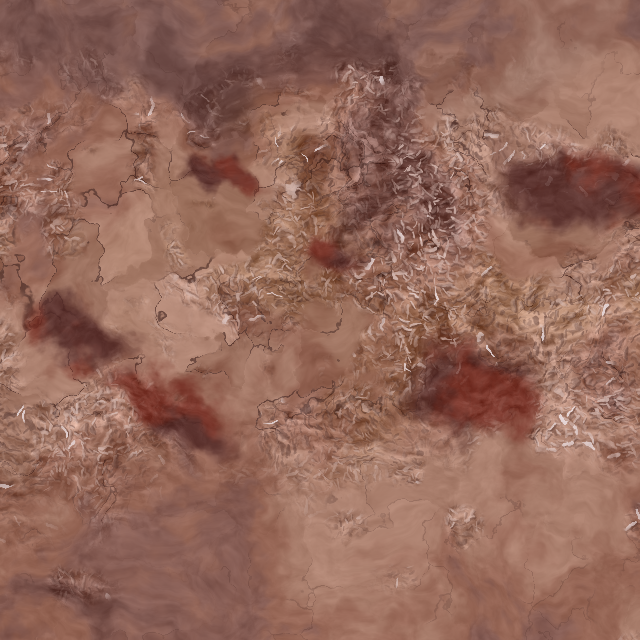
This texture is drawn by a WebGL 2 fragment shader. Its source:

```glsl
#version 300 es
precision highp float;

uniform vec2 u_resolution;
out vec4 fragColor;

const vec3 DEEP = vec3(0.43, 0.28, 0.255);
const vec3 SHADE = vec3(0.525, 0.36, 0.325);
const vec3 CLAY = vec3(0.59, 0.40, 0.335);
const vec3 PALE = vec3(0.67, 0.50, 0.43);
const vec3 GLINT = vec3(0.84, 0.73, 0.70);
const vec3 OCHRE = vec3(0.58, 0.40, 0.25);
const vec3 CRACK = vec3(0.31, 0.19, 0.17);
const vec3 RED = vec3(0.46, 0.18, 0.14);
const vec3 DARK_RED = vec3(0.33, 0.17, 0.16);
const int STAIN_COUNT = 6;
const vec2 STAIN_RADII = vec2(0.11, 0.066);
const float PLATE_FREQ = 10.0;
const vec2 FRAGMENT_FREQ = vec2(24.0, 33.0);
const float COARSE_SHARDS = 66.0;
const float FINE_SHARDS = 112.0;

vec2 hash2(vec2 p) {
  vec3 q = fract(p.xyx * vec3(0.1031, 0.1030, 0.0973));
  q += dot(q, q.yzx + 33.33);
  return fract((q.xx + q.yz) * q.zy);
}

float noise(vec2 p) {
  vec2 i = floor(p), f = fract(p);
  f = f * f * (3.0 - 2.0 * f);
  float low = mix(hash2(i).x, hash2(i + vec2(1, 0)).x, f.x);
  float high = mix(hash2(i + vec2(0, 1)).x, hash2(i + vec2(1, 1)).x, f.x);
  return mix(low, high, f.y);
}

float fbm(vec2 p) {
  float sum = 0.0, amp = 0.5;
  for (int i = 0; i < 5; i++) {
    sum += amp * noise(p);
    p = mat2(1.6, 1.2, -1.2, 1.6) * p + 17.3;
    amp *= 0.5;
  }
  return sum / 0.97;
}

// Angular plates: x = distance to the border, y = random tone
vec2 plates(vec2 p) {
  vec2 cell = floor(p);
  float near = 9.0, second = 9.0, tone = 0.0;
  for (int y = -1; y <= 1; y++)
  for (int x = -1; x <= 1; x++) {
    vec2 id = cell + vec2(x, y);
    float d = length(p - id - hash2(id));
    if (d < near) {
      second = near;
      near = d;
      tone = hash2(id + 41.0).x;
    } else second = min(second, d);
  }
  return vec2(second - near, tone);
}

// Short splinters: x = lit ridge, y = shadow beside it
vec2 shards(vec2 p, float freq, float angle) {
  p *= freq;
  vec2 cell = floor(p), result = vec2(0.0);
  float soft = max(0.12, freq / u_resolution.y);
  for (int y = -1; y <= 1; y++)
  for (int x = -1; x <= 1; x++) {
    vec2 id = cell + vec2(x, y);
    vec2 h = hash2(id + 7.0);
    float a = angle + (h.x - 0.5) * 2.6;
    vec2 d = p - id - hash2(id);
    d = vec2(dot(d, vec2(cos(a), sin(a))), dot(d, vec2(-sin(a), cos(a))));
    float over = max(abs(d.x) - 0.08 - 0.42 * h.y, 0.0);
    float width = 0.02 + 0.12 * fract(h.x * 7.0);
    float ridge = 1.0 - smoothstep(width, width + soft, length(vec2(over, d.y)));
    float shadow = 1.0 - smoothstep(width, width + soft, length(vec2(over, d.y + 0.22)));
    result = max(result, vec2(ridge * (0.15 + 0.85 * h.y * h.y), shadow * h.x));
  }
  return result;
}

// Ragged elliptical stains spread along a low-discrepancy sequence
float stains(vec2 p) {
  float cover = 0.0;
  for (int i = 0; i < STAIN_COUNT; i++) {
    float k = float(i);
    vec2 centre = fract(k * vec2(0.618, 0.755) + vec2(0.27, 0.07));
    centre.y = mix(0.33, 0.8, centre.y);
    float size = mix(0.45, 1.2, fract(k * 0.3 + 0.6));
    vec2 d = p - centre;
    d.y += 0.25 * d.x;
    cover = max(cover, 1.0 - smoothstep(0.5, 1.2, length(d / (STAIN_RADII * size))));
  }
  return cover;
}

void main() {
  vec2 p = gl_FragCoord.xy / u_resolution.y;
  vec2 warp = vec2(fbm(p * 6.0), fbm(p * 6.0 + 31.0)) - 0.5;
  vec2 ragged = vec2(fbm(p * 22.0 + 5.0), fbm(p * 22.0 + 63.0)) - 0.5;
  float band = smoothstep(0.18, 0.34, p.y + warp.x * 0.3)
    * (1.0 - smoothstep(0.82, 0.92, p.y + warp.y * 0.3));
  float top = smoothstep(0.8, 0.93, p.y + warp.x * 0.3);

  // Cloudy ground
  float cloud = fbm(p * vec2(3.5, 4.5) + warp * 1.6 + 11.0) - 0.07 * top;
  cloud += 0.2 * (fbm(p * 24.0) - 0.5);
  vec3 col = mix(DEEP, SHADE, smoothstep(0.22, 0.36, cloud));
  col = mix(col, CLAY, smoothstep(0.34, 0.47, cloud));
  col = mix(col, PALE, smoothstep(0.48, 0.66, cloud));
  col *= mix(vec3(1.0), vec3(0.96, 0.99, 1.02), top);

  // Plates and broken cracks
  vec2 plate = plates(p * PLATE_FREQ + warp * 2.0 + ragged * 1.1);
  float flatness = smoothstep(0.0, 0.05, plate.x) * (0.3 + 0.7 * band);
  col += (plate.y - 0.5) * 0.12 * flatness;
  float line = 1.0 - smoothstep(0.012, 0.012 + max(0.03, PLATE_FREQ / u_resolution.y), plate.x);
  float broken = smoothstep(0.5, 0.66, noise(p * 19.0 + 3.0)) * (0.3 + 0.7 * band);
  col = mix(col, CRACK, line * broken * 0.7);

  // Rough zones of angular fragments with a faint ochre tint
  float rough = band * smoothstep(0.4, 0.53, fbm(p * 4.6 + warp + 23.0) + ragged.x * 0.25);
  float pockets = smoothstep(0.72, 0.86, noise(p * 11.0 + 50.0) + ragged.y * 0.25) * (1.0 - top);
  rough = max(rough, pockets * 0.8);
  float ochre = smoothstep(0.5, 0.7, fbm(p * 5.0 + 77.0)) * band;
  col = mix(col, OCHRE, ochre * (0.1 + 0.3 * rough));
  vec2 chip = plates(p * FRAGMENT_FREQ + warp * 5.0 + ragged * 3.0);
  col += (chip.y - 0.5) * 0.15 * rough * smoothstep(0.0, 0.1, chip.x);
  col = mix(col, CRACK, rough * 0.4 * (1.0 - smoothstep(0.02, 0.12, chip.x)) * broken);
  float grain = fbm(p * vec2(60.0, 90.0) + warp * 12.0) - 0.5;
  col += grain * (0.1 + 0.36 * rough);

  // Red stains
  float stain = stains(p + warp * 0.13 + ragged * 0.075);
  float depth = smoothstep(0.4, 0.6, fbm(p * 11.0 + 90.0));
  col = mix(col, mix(RED, DARK_RED, depth) + grain * 0.16, stain * 0.88);

  // Splinters of light and shadow
  float angle = 5.0 * noise(p * 3.5 + 14.0) - 2.2;
  vec2 coarse = shards(p + ragged * 0.035, COARSE_SHARDS, angle);
  vec2 fine = shards(p + ragged * 0.025 + 0.37, FINE_SHARDS, angle);
  float visible = rough * (1.0 - 0.85 * stain);
  float bright = 0.25 + 0.75 * smoothstep(0.42, 0.7, noise(p * 9.0 + 8.0));
  bright *= 0.55 + 0.45 * smoothstep(0.3, 0.6, noise(p * 95.0));
  col = mix(col, CRACK, max(coarse.y, fine.y * 0.8) * visible * 0.5);
  col = mix(col, GLINT, max(coarse.x, fine.x * 0.9) * visible * bright);
  float spark = smoothstep(0.6, 0.9, coarse.x) * smoothstep(0.58, 0.78, noise(p * 17.0 + 29.0));
  col = mix(col, vec3(0.92, 0.87, 0.88), spark * visible * 0.8);

  fragColor = vec4(clamp(col, 0.0, 1.0), 1.0);
}
```
